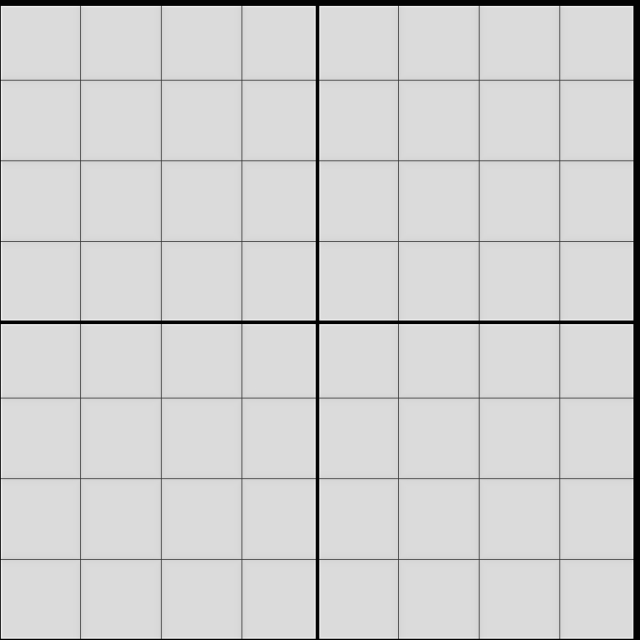
Give the GLSL for this pattern, as a Shadertoy shader.

```glsl
// Pale square panels, two by two, split by black bars and ruled into four by four cells.
#define PITCH 0.4967        // panel spacing
#define CELL 0.1260         // spacing of the fine rules
#define RULE_HALF 0.0006    // half width of a fine rule
#define MID_BAR vec2(0.4961, 0.4964)
#define MID_HALF 0.0028
#define EDGE_BAR vec2(0.9955, 0.9964)
#define EDGE_HALF vec2(0.0058, 0.0056)
#define PANEL_COLOR vec3(0.857, 0.860, 0.857)
#define RULE_COLOR vec3(0.20)
#define BAR_COLOR vec3(0.012)
#define RIM_LIGHT 0.075     // brightening beside the bars
#define SOFT_SHADE 0.035    // faint darkening beside the rules

// Signed offset to a line, wrapped around the canvas
vec2 wrapOffset(vec2 p, vec2 center) {
    return fract(p - center + 0.5) - 0.5;
}

// Share of a pixel covered by a line, per axis
vec2 lineCoverage(vec2 offset, vec2 halfWidth, vec2 pixel) {
    vec2 hi = min(offset + 0.5 * pixel, halfWidth);
    vec2 lo = max(offset - 0.5 * pixel, -halfWidth);
    return clamp((hi - lo) / pixel, 0.0, 1.0);
}

// Combine the lines of both axes
float either(vec2 a) {
    return 1.0 - (1.0 - a.x) * (1.0 - a.y);
}

void mainImage(out vec4 fragColor, in vec2 fragCoord) {
    vec2 pixel = 1.0 / iResolution.xy;
    vec2 uv = fragCoord * pixel;

    // Fine rules: three per panel and axis
    vec2 local = mod(uv, PITCH);
    vec2 rule = local - CELL * clamp(floor(local / CELL + 0.5), 1.0, 3.0);
    float rules = either(lineCoverage(rule, vec2(RULE_HALF), pixel));

    // Heavy bars: one through the middle, a wider one around the border
    vec2 mid = wrapOffset(uv, MID_BAR);
    vec2 edge = wrapOffset(uv, EDGE_BAR);
    vec2 bars = max(lineCoverage(mid, vec2(MID_HALF), pixel),
                    lineCoverage(edge, EDGE_HALF, pixel));

    // Soft shade along the rules, light rim along the bars
    vec2 shade = exp(-abs(rule) / 0.005);
    vec2 gap = min(abs(mid) - MID_HALF, abs(edge) - EDGE_HALF);
    float rim = 1.0 - smoothstep(0.0010, 0.0032, min(gap.x, gap.y));

    vec3 color = PANEL_COLOR - SOFT_SHADE * max(shade.x, shade.y) + RIM_LIGHT * rim;
    color = mix(color, RULE_COLOR, rules);
    color = mix(color, BAR_COLOR, either(bars));
    fragColor = vec4(color, 1.0);
}
```
